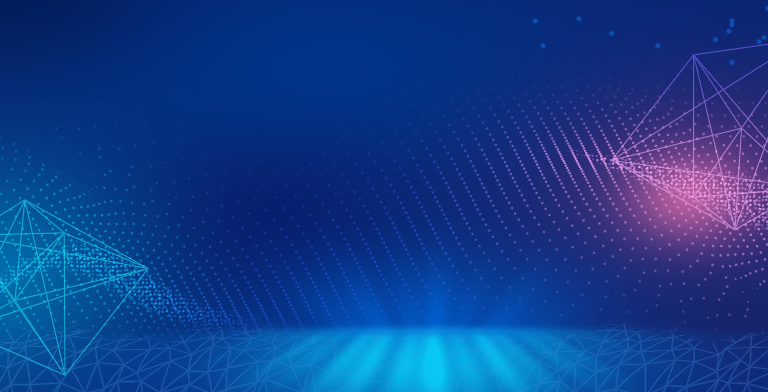
Give the GLSL for this background, as a Shadertoy shader.

```glsl
// Deep blue stage with a dotted wave, glowing wireframes and a lit mesh floor.
#define WIDTH 1.95
#define HORIZON 0.155
#define DOT_STEP 0.034
#define DOT_RADIUS 0.0032
#define FOLD_SIZE 0.1
#define ROW_STEP 0.11
#define ROW_SKEW 0.5
#define WIRE_WIDTH 0.0013
#define SPARKS 13
#define CYAN vec3(0.03, 0.78, 0.96)
#define PINK vec3(0.92, 0.62, 0.92)
#define STAGE vec2(1.09, 0.16)

float hash(vec2 p) {
    p = fract(p * vec2(0.1031, 0.1137));
    p += dot(p, p.yx + 33.33);
    return fract((p.x + p.y) * p.x * 97.3);
}

vec2 hash2(vec2 p) { return vec2(hash(p), hash(p + 47.7)); }

float glow(vec2 p, vec2 center, vec2 size) {
    vec2 q = (p - center) / size;
    return exp(-dot(q, q));
}

float bump(float x, float center, float size) {
    return glow(vec2(x, 0.0), vec2(center, 0.0), vec2(size, 1.0));
}

// Antialiased coverage of a shape of the given half width.
float cover(float dist, float halfWidth) {
    return clamp((halfWidth - dist) * iResolution.y + 0.5, 0.0, 1.0);
}

float segment(vec2 p, vec2 a, vec2 b) {
    vec2 ab = b - a;
    return length(p - a - ab * clamp(dot(p - a, ab) / dot(ab, ab), 0.0, 1.0));
}

float ridge(float x) {
    return 0.175 + 0.17 * bump(x, 0.17, 0.24)
         + 0.42 * smoothstep(0.62, 1.42, x) - 0.14 * smoothstep(1.58, 1.95, x);
}

// Sideways drift of a strand at height d over the ridge.
float drift(float d) { return -d * (ROW_SKEW + 2.5 * d * d); }

// Strands of dots that crowd along the ridge and pinch at two knots.
float waveDots(vec2 p) {
    float s = p.x;
    for (int i = 0; i < 7; i++) s = mix(s, p.x - drift(p.y - ridge(s)), 0.6);
    s = round(s / DOT_STEP) * DOT_STEP;
    float fold = FOLD_SIZE * (1.0 - 0.55 * bump(s, 1.48, 0.14) - 0.4 * bump(s, 0.64, 0.15));
    float row = round(asinh((p.y - ridge(s)) / fold) / ROW_STEP);
    float d = fold * sinh(row * ROW_STEP);
    return cover(length(p - vec2(s + drift(d), ridge(s) + d)), DOT_RADIUS);
}

// Jittered dots, dense enough to fill a ribbon.
float ribbonDots(vec2 p) {
    vec2 cell = floor(p / 0.0105);
    vec2 c = (cell + 0.25 + 0.5 * hash2(cell)) * 0.0105;
    return cover(length(p - c), 0.003) * (0.35 + 0.65 * hash(cell + 9.0));
}

// Every pair of corners joined by a thin line.
float wireframe(vec2 p, vec2 corners[7]) {
    float d = 1.0;
    for (int i = 0; i < 6; i++)
        for (int j = i + 1; j < 7; j++) d = min(d, segment(p, corners[i], corners[j]));
    return cover(d, WIRE_WIDTH);
}

vec2 knot(vec2 cell) { return cell + 0.1 + 0.8 * hash2(cell); }

// Jittered triangle net, packed tighter toward the horizon.
float floorMesh(vec2 p) {
    vec2 g = vec2(p.x * 18.0, -3.6 * log(max(0.23 - p.y, 0.02)));
    float d = 1.0;
    for (int k = 0; k < 9; k++) {
        vec2 cell = floor(g) + vec2(k % 3, k / 3) - 1.0;
        vec2 a = knot(cell);
        d = min(d, segment(g, a, knot(cell + vec2(1, 0))));
        d = min(d, segment(g, a, knot(cell + vec2(0, 1))));
        d = min(d, segment(g, a, knot(cell + vec2(1, 1))));
    }
    float top = 0.145 + 0.016 * sin(p.x * 13.0) + 0.01 * sin(p.x * 41.0);
    return cover(d / 24.0, WIRE_WIDTH) * smoothstep(top + 0.02, top - 0.01, p.y);
}

vec3 backdrop(vec2 p) {
    vec3 c = vec3(0.035, 0.14, 0.44);
    c = mix(c, vec3(0.0, 0.21, 0.54), 0.9 * glow(p, vec2(0.8, 0.82), vec2(0.75, 0.28)));
    c = mix(c, vec3(0.0, 0.1, 0.33), 0.8 * glow(p, vec2(0.0, 1.05), vec2(0.4, 0.24)));
    c = mix(c, vec3(0.03, 0.1, 0.4), 0.85 * glow(p, vec2(0.65, 0.4), vec2(0.3, 0.2)));
    c = mix(c, vec3(0.0, 0.44, 0.68), 0.95 * glow(p, vec2(-0.05, 0.3), vec2(0.4, 0.3)));
    c = mix(c, vec3(0.28, 0.18, 0.48), 0.85 * glow(p, vec2(1.82, 0.53), vec2(0.46, 0.27)));
    c = mix(c, vec3(0.1, 0.13, 0.4), 0.6 * glow(p, vec2(1.9, 0.15), vec2(0.35, 0.15)));
    return mix(c, vec3(0.77, 0.39, 0.63), 0.9 * glow(p, vec2(1.75, 0.5), vec2(0.16, 0.115)));
}

// Soft fanned light above the horizon and a bright streaked pool below it.
vec3 lightStage(vec3 c, vec2 p) {
    vec2 q = p - STAGE;
    float angle = atan(q.x, q.y + 0.2);
    float rays = 0.84 + 0.1 * sin(angle * 9.0 + 1.0) + 0.06 * sin(angle * 21.0);
    c = mix(c, vec3(0.0, 0.37, 0.8), rays * glow(p, STAGE, vec2(0.39, 0.18)));
    float below = smoothstep(HORIZON + 0.015, HORIZON - 0.02, p.y);
    float fan = q.x / (0.32 - p.y);
    float streaks = 0.82 + 0.13 * sin(fan * 8.0 + 1.5) + 0.1 * sin(fan * 19.0 + 0.5);
    c = mix(c, vec3(0.02, 0.31, 0.7), 0.6 * below * glow(p, vec2(1.05, 0.06), vec2(0.75, 0.15)));
    c = mix(c, CYAN, min(below * streaks * 1.1 * glow(p, vec2(1.08, 0.07), vec2(0.36, 0.14)), 1.0));
    return mix(c, vec3(0.04, 0.6, 0.92), 0.5 * glow(p, vec2(1.1, HORIZON), vec2(0.35, 0.014)));
}

void mainImage(out vec4 fragColor, in vec2 fragCoord) {
    vec2 p = fragCoord / iResolution.xy * vec2(WIDTH, 1.0);
    vec3 col = lightStage(backdrop(p), p);
    float leftSide = smoothstep(0.75, 0.1, p.x), rightSide = smoothstep(0.95, 1.6, p.x);
    vec3 tint = mix(mix(vec3(0.16, 0.36, 0.95), CYAN, leftSide), PINK, rightSide);

    // Floor net, then the dotted sheet and its dense folds
    float netFade = 0.32 - 0.17 * glow(p, STAGE, vec2(0.4, 1.0));
    col = mix(col, vec3(0.3, 0.6, 0.92), netFade * floorMesh(p));
    float d = p.y - ridge(p.x);
    float sheet = exp(-d * d * 9.0) * smoothstep(0.1, 0.22, p.y) * smoothstep(0.85, 0.6, p.y);
    float knotGlow = 0.3 * bump(p.x, 1.48, 0.12) * exp(-d * d * 900.0);
    col = mix(col, tint, waveDots(p) * (sheet * (0.48 + 0.12 * max(leftSide, rightSide)) + knotGlow));
    float leftBand = exp(-pow(d / (0.02 + 0.03 * bump(p.x, 0.32, 0.16)), 4.0)) * smoothstep(0.75, 0.35, p.x);
    float t = p.x - 1.5;
    float spread = 0.008 + 0.13 * clamp(t, 0.0, 0.4);
    float rightBand = exp(-pow((p.y - 0.6 + 0.28 * t) / spread, 4.0)) * smoothstep(1.42, 1.56, p.x);
    col = mix(col, tint * 1.06, ribbonDots(p) * max(leftBand, rightBand));

    // Wireframe crystals
    float leftWire = wireframe(p, vec2[7](vec2(0.063, 0.49), vec2(0.163, 0.406), vec2(0.376, 0.315),
        vec2(0.165, 0.043), vec2(0.038, 0.234), vec2(-0.08, 0.4), vec2(-0.1, 0.16)));
    float rightWire = wireframe(p, vec2[7](vec2(1.761, 0.86), vec2(1.553, 0.591), vec2(1.883, 0.673),
        vec2(1.761, 0.497), vec2(1.866, 0.414), vec2(2.04, 0.9), vec2(2.05, 0.52)));
    col = mix(col, vec3(0.1, 0.82, 0.92), 0.72 * leftWire);
    col = mix(col, mix(PINK, vec3(0.45, 0.38, 0.92), smoothstep(0.55, 0.85, p.y)), 0.75 * rightWire);

    // Soft sparks gathered in the upper right
    for (int i = 0; i < SPARKS; i++) {
        vec2 h = hash2(vec2(float(i) * 7.3 + 2.0, 5.0));
        vec2 c = vec2(WIDTH - 0.65 * h.x * h.x, 0.83 + 0.17 * h.y);
        col = mix(col, vec3(0.04, 0.42, 0.88), 0.6 * smoothstep(0.009, 0.003, length(p - c)));
    }
    fragColor = vec4(col, 1.0);
}
```
